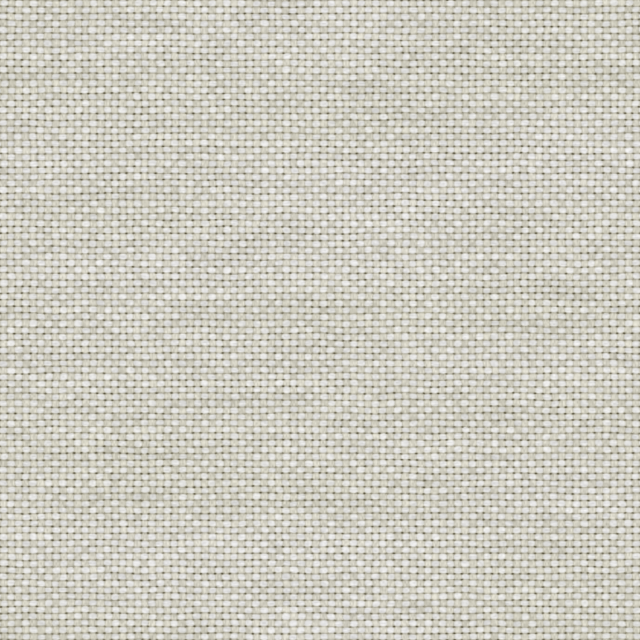
Reproduce this texture procedurally as a WebGL 1 fragment shader.

```glsl
precision highp float;
// Plain-weave linen: plump pale weft threads cross beige warp threads on a
// checkerboard of 86 by 96 crossings. Small dark specks sit where four threads
// meet; uneven stitches, fine fibres and faint bands vary the cloth. It tiles.

uniform vec2 u_resolution;

const vec2 THREADS = vec2(86.0, 96.0);

float hash(vec2 p) {
  return fract(sin(dot(p, vec2(127.1, 311.7))) * 43758.5);
}

// Value noise that repeats after the given whole number of cells.
float noise(vec2 p, vec2 period) {
  vec2 i = floor(p), f = fract(p);
  f = f * f * (3.0 - 2.0 * f);
  vec2 a = mod(i, period), b = mod(i + 1.0, period);
  return mix(mix(hash(a), hash(vec2(b.x, a.y)), f.x),
             mix(hash(vec2(a.x, b.y)), hash(b), f.x), f.y);
}

float tiledNoise(vec2 uv, vec2 cells) {
  return noise(uv * cells, cells);
}

// Distance to the centre of a rounded box, 1 on its outline.
float roundedBox(vec2 f, vec2 radius) {
  vec2 q = abs(f) / radius;
  q *= q * sqrt(q);
  return pow(q.x + q.y + 1e-4, 0.4);
}

vec3 linen(vec2 uv) {
  // Threads wander slightly from a straight grid.
  vec2 p = uv * THREADS;
  p.x += 0.30 * (tiledNoise(uv, vec2(43.0, 48.0)) - 0.5);
  p.y += 0.24 * (tiledNoise(uv + 0.37, vec2(22.0, 48.0)) - 0.5);

  vec2 cell = floor(p);
  vec2 f = p - cell - 0.5;
  vec2 id = mod(cell, THREADS);
  float weftOver = mod(id.x + id.y, 2.0);

  // Offsets from the nearest weft top along the row and warp top along the column.
  vec2 toWeft = vec2(f.x - sign(f.x) * (1.0 - weftOver), f.y);
  vec2 toWarp = vec2(f.x, f.y - sign(f.y) * weftOver);
  vec2 weftId = mod(cell + vec2(sign(f.x) * (1.0 - weftOver), 0.0), THREADS);
  vec2 warpId = mod(cell + vec2(0.0, sign(f.y) * weftOver), THREADS);

  // Every stitch is a little different in height, tilt and tone.
  float plump = hash(weftId + 5.3);
  float warpTone = hash(warpId + 9.1);
  toWeft.y += toWeft.x * 0.22 * (hash(weftId + 31.7) - 0.5);

  // Slow changes along each row and across the cloth.
  float slub = noise(vec2(uv.x * 9.0, id.y), vec2(9.0, THREADS.y));
  float cloud = tiledNoise(uv + 0.13, vec2(3.0, 14.0));

  // Fibres run along whichever thread lies on top.
  float weftFibre = tiledNoise(uv, vec2(150.0, 460.0)) - 0.5;
  float warpFibre = tiledNoise(uv, vec2(420.0, 210.0)) - 0.5;
  float grain = tiledNoise(uv + 0.71, vec2(330.0)) - 0.5;

  float weftEdge = roundedBox(toWeft, vec2(0.61, 0.45 + 0.05 * slub + 0.05 * plump));
  vec3 weft = mix(vec3(0.892, 0.890, 0.885), vec3(0.775, 0.764, 0.712),
                  smoothstep(0.48, 1.08, weftEdge));
  weft += 0.07 * weftFibre + 0.03 * (plump - 0.5);

  float warpEdge = length(toWarp / vec2(0.88, 0.74));
  vec3 warp = mix(vec3(0.835, 0.824, 0.770), vec3(0.690, 0.673, 0.602),
                  smoothstep(0.30, 1.05, warpEdge));
  warp += 0.10 * warpFibre + 0.05 * (warpTone - 0.5);

  vec3 color = mix(weft, warp, smoothstep(0.86, 1.08, weftEdge));
  color *= 1.0 - 0.035 * smoothstep(0.32, 0.50, abs(f.y));
  color += 0.06 * grain + 0.035 * (slub - 0.5);
  color += (cloud - 0.5) * vec3(0.020, 0.018, 0.030);

  // Gaps: flat dark specks at the corners, deeper along some stretches of seam.
  vec2 corner = floor(p + 0.5);
  vec2 cornerId = mod(corner, THREADS);
  vec2 d = (p - corner) / vec2(0.19, 0.13);
  float seam = noise(vec2(uv.x * 6.0, cornerId.y + 0.5), vec2(6.0, THREADS.y));
  float depth = mix(0.20, 1.0, hash(cornerId + 17.0)) * (0.50 + 0.8 * seam);
  color = mix(color, vec3(0.34, 0.32, 0.24), min(depth, 1.0) * exp(-dot(d, d)));
  return color;
}

void main() {
  // Four samples per pixel smooth the small threads.
  vec3 sum = vec3(0.0);
  for (int y = 0; y < 2; y++) {
    for (int x = 0; x < 2; x++) {
      vec2 offset = vec2(float(x), float(y)) * 0.5 - 0.25;
      sum += linen((gl_FragCoord.xy + offset) / u_resolution);
    }
  }
  gl_FragColor = vec4(sum * 0.25, 1.0);
}
```
